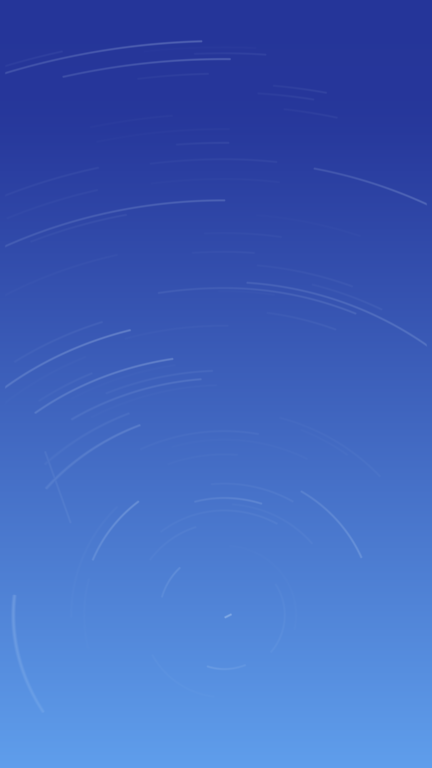
A Shadertoy shader for this background:

```glsl
// Star trails turning about a pole in a deep blue to pale blue twilight sky.

#define SKY_TOP     vec3(0.146, 0.208, 0.600)
#define SKY_BOTTOM  vec3(0.372, 0.618, 0.922)
#define TRAIL_TINT  vec3(0.80, 0.89, 0.98)
#define POLE        vec2(0.519, 0.354)
#define TRAIL_WIDTH 0.0022
#define BRIGHT      0.27
#define FAINT       0.075
#define FAINT_COUNT 46
#define SIDE_MARGIN 0.012

const float PI = 3.14159;
const int MAIN_COUNT = 16;

// Main trails, brightest first: radius, start and end angle clockwise from up.
const vec3 MAIN_TRAILS[MAIN_COUNT] = vec3[](
    vec3(0.686, -0.80, -0.32), vec3(0.602, -0.75, -0.20),
    vec3(1.329, -0.40, -0.04), vec3(0.329, -1.17, -0.65),
    vec3(1.287, -0.29,  0.01), vec3(1.053,  0.20,  0.48),
    vec3(0.334,  0.56,  1.17), vec3(0.448, -2.06, -1.48),
    vec3(0.960, -0.56,  0.00), vec3(0.771,  0.07,  0.67),
    vec3(0.475, -0.95, -0.42), vec3(0.271, -0.25,  0.32),
    vec3(0.125,  2.75,  3.45), vec3(0.150, -1.28, -0.76),
    vec3(0.548, -0.66, -0.10), vec3(0.757, -0.20,  0.41));

// Integer hash: four values from 0 to 1 for one index.
vec4 hash4(int index) {
    uvec4 h = uint(index) * 747796405u + uvec4(1u, 17u, 59u, 113u) * 2891336453u;
    h = (h ^ (h >> 16)) * 2246822519u;
    h = (h ^ (h >> 13)) * 3266489917u;
    return vec4((h ^ (h >> 16)) & 65535u) / 65535.0;
}

// Radius about the pole, stretched sideways as by a wide lens.
float lensRadius(vec2 p) {
    float leftSquash = mix(1.0, 0.75, smoothstep(0.30, 0.62, length(p)));
    float squash = p.x < 0.0 ? leftSquash : 0.93;
    return sqrt(squash * p.x * p.x + p.y * p.y);
}

float stroke(float dist, float pixel) {
    return 1.0 - smoothstep(TRAIL_WIDTH - pixel, TRAIL_WIDTH + pixel, dist);
}

// One arc, dimmer at its start; polar holds radius and angle.
float trail(vec2 polar, vec3 arc, float pixel) {
    float halfSpan = 0.5 * (arc.z - arc.y);
    float turn = mod(polar.y - arc.y - halfSpan + PI, 2.0 * PI) - PI;
    float beyond = max(abs(turn) - halfSpan, 0.0) * polar.x;
    float glow = mix(0.65, 1.0, smoothstep(-halfSpan, halfSpan, turn));
    return glow * stroke(length(vec2(polar.x - arc.x, beyond)), pixel);
}

float segment(vec2 p, vec2 a, vec2 b) {
    vec2 ab = b - a;
    return length(p - a - ab * clamp(dot(p - a, ab) / dot(ab, ab), 0.0, 1.0));
}

void mainImage(out vec4 fragColor, in vec2 fragCoord) {
    float pixel = 1.0 / iResolution.x;
    vec2 uv = fragCoord * pixel;
    vec2 p = uv - POLE;
    vec2 polar = vec2(lensRadius(p), atan(p.x, p.y));

    // Sky: flat dark band on top, then an even ramp to the horizon
    float depth = 1.0 - fragCoord.y / iResolution.y;
    float ramp = (depth - 0.15) / 0.85;
    ramp = 0.5 * (ramp + sqrt(ramp * ramp + 0.002));
    vec3 color = mix(SKY_TOP, SKY_BOTTOM, min(ramp, 1.0));

    // Main trails
    float light = 0.0;
    for (int i = 0; i < MAIN_COUNT; i++) {
        float rank = float(i) / float(MAIN_COUNT - 1);
        float strength = BRIGHT * mix(1.0, 0.45, rank);
        light = max(light, strength * trail(polar, MAIN_TRAILS[i], pixel));
    }

    // Faint scattered trails, denser on the left
    for (int i = 0; i < FAINT_COUNT; i++) {
        vec4 h = hash4(i);
        float radius = mix(0.12, 1.36, (float(i) + h.x) / float(FAINT_COUNT));
        float spread = min(PI, 0.55 / radius);
        float start = spread * (1.5 * h.y - 1.1);
        vec3 arc = vec3(radius, start, start + spread * mix(0.2, 0.6, h.z));
        light = max(light, FAINT * mix(0.25, 1.0, h.w) * trail(polar, arc, pixel));
    }

    // Pole star and a stray meteor
    float star = segment(p, vec2(0.003, -0.005), vec2(0.015, 0.001));
    float meteor = segment(p, vec2(-0.414, 0.377), vec2(-0.356, 0.215));
    light = max(light, 0.38 * stroke(star, pixel));
    light = max(light, 0.07 * stroke(meteor, pixel));

    // Trails stop short of both sides
    float side = min(uv.x, 1.0 - uv.x);
    light *= smoothstep(SIDE_MARGIN - pixel, SIDE_MARGIN + pixel, side);

    fragColor = vec4(mix(color, TRAIL_TINT, light), 1.0);
}
```
